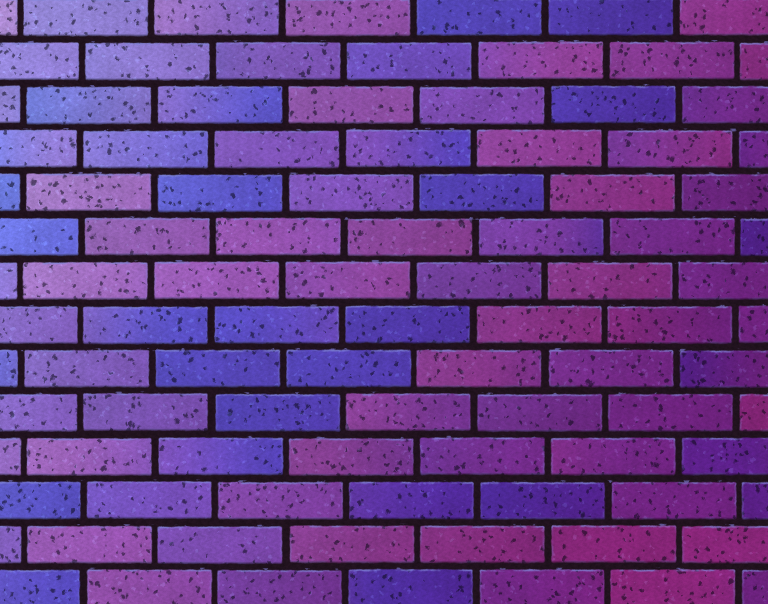
Give the GLSL for this texture, as a WebGL 2 fragment shader.

```glsl
#version 300 es
precision highp float;
// Running-bond brick wall in violet light, with pitted faces and pale chipped rims.
uniform vec2 u_resolution;
out vec4 fragColor;

float hash(vec2 p) {
  vec3 q = fract(p.xyx * vec3(0.1031, 0.1030, 0.0973));
  q += dot(q, q.yzx + 33.33);
  return fract((q.x + q.y) * q.z);
}

// Layered sines, roughly -1 to 1
float waves(vec2 p) {
  float sum = 0.0, amp = 0.5;
  for (int i = 0; i < 4; i++) {
    sum += amp * sin(p.x + 1.7 * sin(p.y)) * cos(p.y * 0.9 + sin(p.x * 0.8));
    p = mat2(1.5, 1.1, -1.1, 1.5) * p + 2.3;
    amp *= 0.6;
  }
  return sum;
}

// Cellular noise: signed distance to scattered specks, only some cells hold one
float specks(vec2 p, float density) {
  vec2 cell = floor(p);
  float nearest = 1.0;
  for (int y = -1; y <= 1; y++)
    for (int x = -1; x <= 1; x++) {
      vec2 c = cell + vec2(x, y);
      vec2 center = c + vec2(hash(c), hash(c + 71.3));
      float chance = hash(c + 19.7);
      float radius = chance < density ? mix(0.12, 0.38, hash(c + 43.1)) : -1.0;
      nearest = min(nearest, length(p - center) - radius);
    }
  return nearest;
}

float roundedBox(vec2 p, vec2 halfSize, float radius) {
  vec2 q = abs(p) - halfSize + radius;
  return length(max(q, 0.0)) + min(max(q.x, q.y), 0.0) - radius;
}

void main() {
  // Canvas position from the upper left, then in units of one course height
  vec2 uv = vec2(gl_FragCoord.x, u_resolution.y - gl_FragCoord.y) / u_resolution.x;
  vec2 wall = uv * 17.47;
  float pixel = 17.47 / u_resolution.x;

  // Courses and bricks, alternate courses shifted
  float course = floor(wall.y + 0.113);
  float shift = mod(course, 2.0) < 0.5 ? 0.168 : 0.626;
  shift += 0.03 * (hash(vec2(course, 5.0)) - 0.5);
  float along = uv.x * 5.86 - shift;
  vec2 id = vec2(floor(along), course) + 20.0;
  vec2 local = vec2((fract(along) - 0.5) * 2.981, fract(wall.y + 0.113) - 0.5);
  local += 0.03 * (vec2(hash(id + 3.1), hash(id + 8.6)) - 0.5);

  // Brick outline, slightly ragged
  float grain = waves(wall * 25.0);
  float ragged = 0.013 * waves(wall * 9.0) + 0.007 * grain;
  float edge = roundedBox(local, vec2(1.415, 0.422), 0.04) + ragged;
  float face = 1.0 - smoothstep(-pixel, pixel, edge);

  // Light falls from pale lavender at upper left to magenta at lower right
  float fall = clamp(uv.x * 0.86 + uv.y * 0.5 + 0.08 * (hash(id + 2.2) - 0.5), 0.0, 1.1);
  vec3 color = mix(vec3(0.58, 0.53, 0.85), vec3(0.48, 0.31, 0.70), smoothstep(0.0, 0.5, fall));
  color = mix(color, vec3(0.42, 0.13, 0.48), smoothstep(0.4, 1.1, fall));

  // Each brick leans blue or pink, some fading along their length
  float lean = hash(id * 1.7 + 11.0) + 0.16 * (hash(id + 31.0) - 0.5) * local.x;
  float blue = smoothstep(0.68, 0.86, lean) * (1.0 - 0.5 * smoothstep(0.8, 1.2, fall));
  float pink = 1.0 - smoothstep(0.15, 0.38, lean);
  color += blue * vec3(-0.14, -0.02, 0.05) + pink * vec3(0.09, 0.01, -0.03);
  color *= 0.96 + 0.1 * hash(id + 57.0);

  // Fired clay surface: cloudy tone, fine grain, pits and bright grit
  color *= 1.0 + 0.05 * waves(wall * vec2(1.6, 2.6)) + 0.09 * grain;
  vec2 warped = wall + 0.05 * vec2(waves(wall * 14.0), waves(wall.yx * 14.0 + 7.0));
  float soft = 0.08 + pixel * 4.0;
  float pit = 1.0 - smoothstep(-soft, soft, specks(warped * vec2(8.0, 7.0), 0.23));
  float grit = 1.0 - smoothstep(-soft, soft, specks(warped * 9.0 + 40.0, 0.13));
  color = mix(color, color * 0.3 + vec3(0.02, 0.02, 0.05), 0.75 * pit);
  color = mix(color, color + vec3(0.08, 0.13, 0.15), 0.6 * grit);

  // Pale rim, strongest on top, and a shaded lower edge
  float rim = smoothstep(-0.065, -0.015, edge);
  float top = smoothstep(0.3, 0.4, -local.y);
  float worn = smoothstep(-0.5, 0.4, waves(wall * 5.0 + 9.0));
  color = mix(color, vec3(0.50, 0.52, 0.84), rim * worn * mix(0.3, 0.75, top));
  color *= 1.0 - 0.35 * rim * smoothstep(0.34, 0.42, local.y);

  // Dark joints, with crumbs of mortar along the tops of bricks
  vec3 joint = vec3(0.125, 0.07, 0.115) * (1.0 + 0.2 * grain);
  float crumb = 1.0 - smoothstep(-soft, soft, specks(warped * vec2(5.0, 8.0) + 90.0, 0.16));
  crumb *= smoothstep(0.38, 0.42, -local.y) * (1.0 - smoothstep(0.45, 0.48, -local.y));
  joint = mix(joint, vec3(0.42, 0.40, 0.68), 0.8 * crumb);

  fragColor = vec4(mix(joint, color, face), 1.0);
}
```
